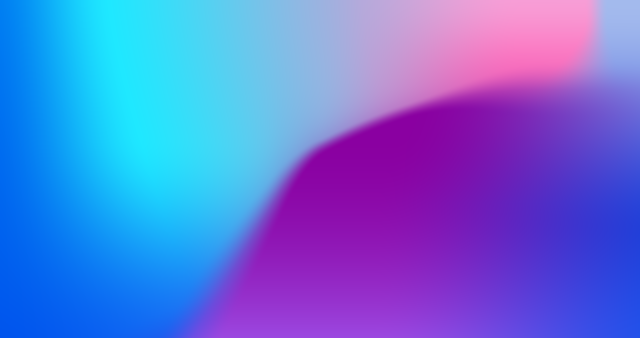
A WebGL 2 fragment shader for this background:

```glsl
#version 300 es
precision highp float;
// Soft gradient background: cyan glow, pink cloud and a violet hill fading to blue.

uniform vec2 u_resolution;
out vec4 fragColor;

const vec3 AZURE    = vec3(0.00, 0.50, 0.95);
const vec3 COBALT   = vec3(0.00, 0.33, 0.93);
const vec3 CYAN     = vec3(0.12, 0.91, 1.00);
const vec3 DEEP_SKY = vec3(0.08, 0.42, 0.96);
const vec3 MAUVE    = vec3(0.68, 0.67, 0.86);
const vec3 HOT_PINK = vec3(1.00, 0.44, 0.74);
const vec3 PALE_PINK = vec3(0.97, 0.62, 0.84);
const vec3 PURPLE   = vec3(0.54, 0.00, 0.63);
const vec3 ORCHID   = vec3(0.61, 0.28, 0.88);
const vec3 ROYAL    = vec3(0.10, 0.26, 0.86);
const vec3 BRIGHT_BLUE = vec3(0.10, 0.32, 0.92);
const vec3 PERIWINKLE  = vec3(0.64, 0.73, 0.93);

float smoothMin(float a, float b, float k) {
    float h = max(k - abs(a - b), 0.0) / k;
    return min(a, b) - 0.25 * h * h * k;
}

// Height of the hill outline: a steep flank joined to a flattening arc.
float hillHeight(float x) {
    float flank = 1.67 * (x - 0.57);
    float reach = max(1.6 - x, 0.0);
    return smoothMin(flank, 0.735 - 0.40 * reach * reach, 0.07);
}

// Approximate signed distance to the outline, positive above it.
float hillDistance(vec2 p) {
    float e = 0.005;
    float slope = (hillHeight(p.x + e) - hillHeight(p.x - e)) / (2.0 * e);
    return (p.y - hillHeight(p.x)) / sqrt(1.0 + slope * slope);
}

// Blue to cyan along a leaning ridge, then mauve and pink to the right.
vec3 skyColor(vec2 p) {
    float ridge = 0.32 + 0.30 * pow(max(1.0 - p.y, 0.0), 1.3);
    vec3 shore = mix(COBALT, AZURE, p.y);
    vec3 glow = mix(DEEP_SKY, CYAN, smoothstep(-0.05, 0.6, p.y));
    float rise = clamp(p.x / ridge, 0.0, 1.0);
    vec3 color = mix(shore, glow, mix(rise, smoothstep(0.0, 1.0, rise), 0.6));
    float fade = clamp((p.x - ridge) / 0.75, 0.0, 1.0);
    color = mix(color, MAUVE, mix(fade, smoothstep(0.0, 1.0, fade), 0.4));
    vec3 pink = mix(HOT_PINK, PALE_PINK, smoothstep(0.76, 1.02, p.y));
    return mix(color, pink, smoothstep(0.95, 1.55, p.x));
}

// Vertical blend used along the right side.
vec3 sideColor(float y) {
    vec3 low = mix(BRIGHT_BLUE, ROYAL, smoothstep(0.0, 0.35, y));
    return mix(low, PERIWINKLE, smoothstep(0.3, 1.0, y));
}

// Violet body, lighter at the foot and blue at the far right.
vec3 hillColor(vec2 p, vec3 side) {
    float foot = pow(clamp(1.0 - p.y / 0.6, 0.0, 1.0), 1.8);
    float shift = 0.4 * max(p.y - 0.4, 0.0);
    return mix(mix(PURPLE, ORCHID, foot), side, smoothstep(1.1, 2.05, p.x - shift));
}

// Coverage of the side light, crisp at the top and diffuse below.
float sideMask(vec2 p) {
    float drop = max(0.95 - p.y, 0.0);
    float border = 1.765 - 1.4 * drop * drop;
    float blur = 0.035 + 0.2 * (1.0 - smoothstep(0.55, 0.95, p.y));
    return smoothstep(-blur, blur, p.x - border);
}

// Coverage of the hill, sharpest around its shoulder, with a faint outer haze.
float hillMask(vec2 p) {
    float d = hillDistance(p);
    float blur = 0.022 + 0.07 * (1.0 - smoothstep(0.55, 0.98, p.x))
               + 0.065 * smoothstep(1.2, 1.65, p.x);
    float body = 1.0 - smoothstep(-blur, blur, d);
    float haze = 0.28 * exp(-max(d, 0.0) / 0.05) * smoothstep(-blur, blur, d);
    return clamp(body + haze, 0.0, 1.0);
}

void main() {
    vec2 p = gl_FragCoord.xy / u_resolution.y;
    vec3 side = sideColor(p.y);
    vec3 upper = mix(skyColor(p), side, sideMask(p));
    vec3 color = mix(upper, hillColor(p, side), hillMask(p));
    fragColor = vec4(color, 1.0);
}
```
